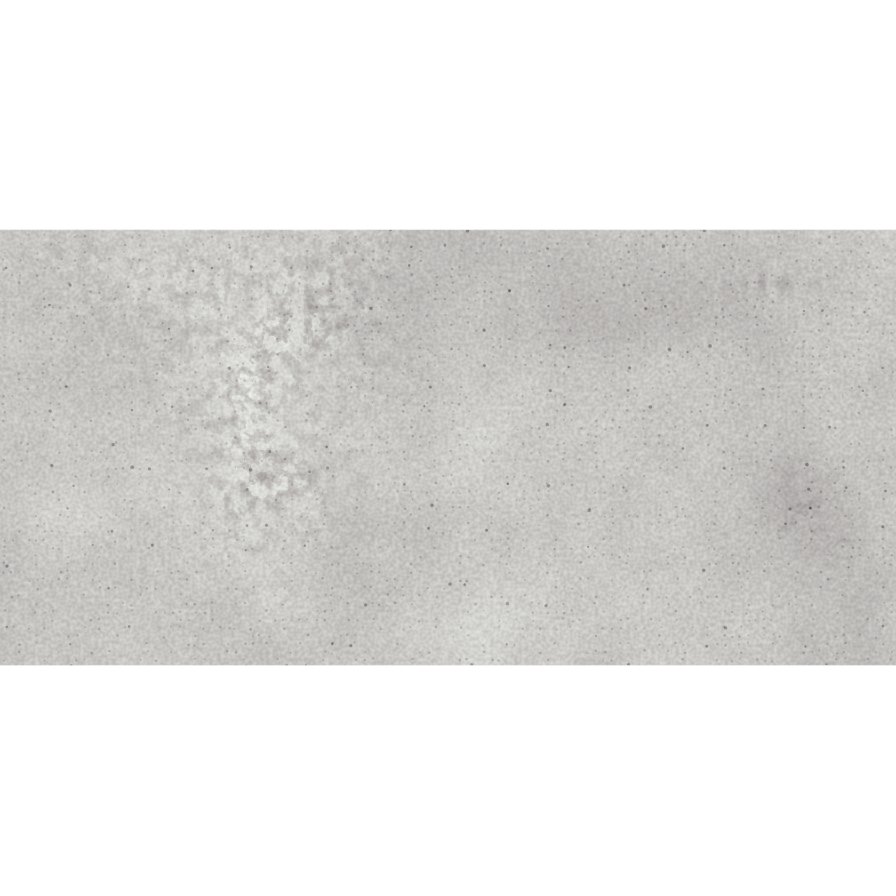
A WebGL 1 fragment shader for this texture:

```glsl
precision highp float;
// Weathered pale concrete: a wide speckled slab with flaking and stains between white bands.
uniform vec2 u_resolution;

const vec3 WHITE = vec3(1.0);
const vec3 SHADOW = vec3(0.73, 0.72, 0.712);
const vec3 HIGHLIGHT = vec3(0.825, 0.825, 0.81);
const float SLAB_BOTTOM = 0.2575;
const float SLAB_TOP = 0.7435;

float hash(vec2 p) {
  vec3 q = fract(vec3(p.xyx) * 0.1031);
  q += dot(q, q.yzx + 33.33);
  return fract((q.x + q.y) * q.z);
}

// Dot product of the wrapped lattice gradient with the offset from its corner
float corner(vec2 cell, vec2 offset, vec2 period, float seed) {
  float angle = 6.28319 * hash(mod(cell, period) + seed * 17.0);
  return dot(vec2(cos(angle), sin(angle)), offset);
}

// Gradient noise that repeats after 'period' cells across the canvas
float gradientNoise(vec2 uv, vec2 period, float seed) {
  vec2 p = uv * period;
  vec2 i = floor(p);
  vec2 f = p - i;
  vec2 w = f * f * f * (f * (f * 6.0 - 15.0) + 10.0);
  vec2 e = vec2(1.0, 0.0);
  float low = mix(corner(i, f, period, seed), corner(i + e.xy, f - e.xy, period, seed), w.x);
  float high = mix(corner(i + e.yx, f - e.yx, period, seed), corner(i + e.xx, f - e.xx, period, seed), w.x);
  return mix(low, high, w.y);
}

float fbm(vec2 uv, float frequency, float seed) {
  float sum = 0.0;
  float amplitude = 1.0;
  for (int octave = 0; octave < 4; octave++) {
    sum += amplitude * gradientNoise(uv, vec2(frequency), seed + float(octave));
    frequency *= 2.0;
    amplitude *= 0.55;
  }
  return sum;
}

// Soft elliptical patch, wrapped sideways
float patchMask(vec2 uv, vec2 centre, vec2 size) {
  vec2 d = uv - centre;
  d.x -= floor(d.x + 0.5);
  d /= size;
  return exp(-dot(d, d));
}

// Scattered round pores, at most one in each grid cell
float pores(vec2 uv, float cells, float density, float radius, float pixel, float seed) {
  vec2 p = uv * cells;
  vec2 id = mod(floor(p), cells) + seed * 23.0;
  vec2 centre = 0.3 + 0.4 * vec2(hash(id + 3.1), hash(id + 7.7));
  float size = radius * mix(0.5, 1.0, hash(id + 11.3));
  float edge = 0.7 * pixel * cells;
  float disc = 1.0 - smoothstep(size - edge, size + edge, length(fract(p) - centre));
  return disc * step(hash(id), density);
}

// Broad clouds and worn areas; 0 is neutral
float clouds(vec2 uv) {
  float tone = 0.38 * fbm(uv, 5.0, 1.0) + 0.22 * fbm(uv, 18.0, 6.0);
  tone += 0.35 * patchMask(uv, vec2(0.10, 0.46), vec2(0.13, 0.09));
  tone += 0.32 * patchMask(uv, vec2(0.54, 0.50), vec2(0.06, 0.08));
  tone += 0.30 * patchMask(uv, vec2(0.55, 0.30), vec2(0.10, 0.06));
  tone -= 0.28 * patchMask(uv, vec2(0.42, 0.66), vec2(0.07, 0.10));
  tone -= 0.22 * patchMask(uv, vec2(0.40, 0.36), vec2(0.05, 0.10));
  tone -= 0.40 * patchMask(uv, vec2(0.71, 0.67), vec2(0.14, 0.08));
  tone -= 0.28 * patchMask(uv, vec2(0.95, 0.35), vec2(0.10, 0.13));
  return tone;
}

// Light flakes and dark chips in the rough area
float flaking(vec2 uv) {
  float rough = patchMask(uv, vec2(0.32, 0.66), vec2(0.12, 0.13));
  rough += 0.8 * patchMask(uv, vec2(0.28, 0.46), vec2(0.09, 0.12));
  rough += 0.35 * patchMask(uv, vec2(0.10, 0.68), vec2(0.12, 0.10));
  rough *= clamp(0.9 + 1.2 * fbm(uv, 12.0, 11.0), 0.0, 1.4);
  float chips = fbm(uv, 56.0, 16.0);
  float light = smoothstep(-0.12, 0.15, chips);
  float dark = smoothstep(0.2, 0.55, -chips);
  return rough * (0.75 * light - 0.65 * dark - 0.12);
}

// Smudges, chipped spots and a short row of drips
float stains(vec2 uv) {
  float ragged = smoothstep(-0.15, 0.4, fbm(uv, 36.0, 21.0));
  float smudge = patchMask(uv, vec2(0.89, 0.45), vec2(0.035, 0.04));
  smudge += 0.5 * patchMask(uv, vec2(0.92, 0.40), vec2(0.05, 0.05));
  float spots = patchMask(uv, vec2(0.30, 0.46), vec2(0.045, 0.018));
  spots += 0.6 * patchMask(uv, vec2(0.315, 0.61), vec2(0.025, 0.012));
  float streaks = smoothstep(-0.1, 0.3, gradientNoise(uv, vec2(84.0, 26.0), 26.0));
  float drips = streaks * patchMask(uv, vec2(0.865, 0.685), vec2(0.05, 0.013));
  return smudge * (0.35 + 0.5 * ragged) + 1.5 * spots * ragged + 1.0 * drips;
}

void main() {
  vec2 uv = gl_FragCoord.xy / u_resolution;
  float pixel = 1.0 / min(u_resolution.x, u_resolution.y);

  float tone = 0.5 + clouds(uv) + flaking(uv) - stains(uv);
  // Fine sandy grain and pores
  tone += 0.75 * gradientNoise(uv, vec2(256.0), 31.0) + 0.4 * gradientNoise(uv, vec2(128.0), 32.0);
  tone -= 1.3 * pores(uv, 112.0, 0.3, 0.16, pixel, 1.0);
  tone -= 2.2 * pores(uv, 45.0, 0.13, 0.09, pixel, 2.0);

  vec3 concrete = mix(SHADOW, HIGHLIGHT, tone);
  float slab = smoothstep(-pixel, pixel, uv.y - SLAB_BOTTOM) * smoothstep(-pixel, pixel, SLAB_TOP - uv.y);
  gl_FragColor = vec4(mix(WHITE, clamp(concrete, 0.0, 1.0), slab), 1.0);
}
```
